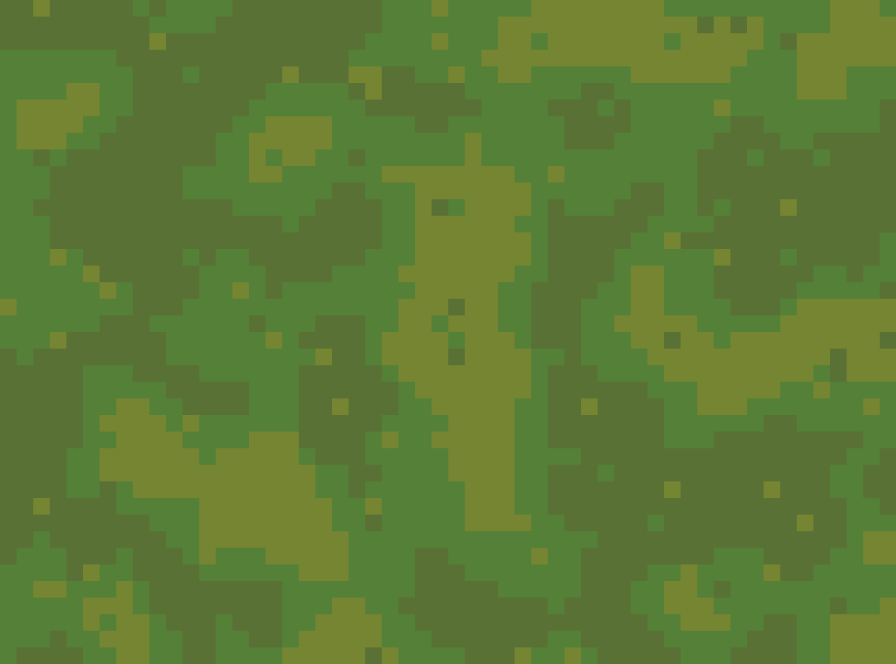
A WebGL 2 fragment shader for this texture:

```glsl
#version 300 es
precision highp float;
// Blocky woodland camouflage: a grid of flat square cells in three colours.
// Two octaves of gradient noise, cut at two levels, give the large patches;
// a per-cell hash then scatters single odd-coloured cells over them.

uniform vec2 u_resolution;
out vec4 outColor;

const float ROWS = 40.0;         // cells along the canvas height
const float PATCH_CELLS = 9.0;   // noise lattice spacing, in cells
const float STRAW_LEVEL = -0.204;
const float BROWN_LEVEL = 0.089;

const vec3 GREEN = vec3(0.330, 0.502, 0.216);
const vec3 BROWN = vec3(0.353, 0.443, 0.208);
const vec3 STRAW = vec3(0.463, 0.522, 0.196);

// Integer hash of a grid point, 0 to 1
float hash(vec2 point, uint seed) {
    uvec2 q = uvec2(ivec2(point) + 4096);
    uint h = q.x * 1597334677u ^ q.y * 3812015801u ^ seed * 2798796415u;
    h = (h ^ (h >> 16)) * 2246822519u;
    h = (h ^ (h >> 13)) * 3266489917u;
    h ^= h >> 16;
    return float(h >> 8) / 16777216.0;
}

// Dot product of a corner's random unit gradient with the offset to it
float corner(vec2 lattice, vec2 offset, uint seed) {
    float angle = 6.2831853 * hash(lattice, seed);
    return dot(vec2(cos(angle), sin(angle)), offset);
}

float gradientNoise(vec2 p, uint seed) {
    vec2 i = floor(p);
    vec2 f = p - i;
    vec2 u = f * f * f * (f * (f * 6.0 - 15.0) + 10.0);
    vec2 e = vec2(1.0, 0.0);
    float low = mix(corner(i, f, seed), corner(i + e.xy, f - e.xy, seed), u.x);
    float high = mix(corner(i + e.yx, f - e.yx, seed),
                     corner(i + e.xx, f - e.xx, seed), u.x);
    return mix(low, high, u.y);
}

// Broad patches with a finer octave that roughens their outlines
float patchField(vec2 cell) {
    vec2 p = (cell + 0.5) / PATCH_CELLS;
    return gradientNoise(p + 0.37, 11u)
         + 0.45 * gradientNoise(p * 2.1 + 5.63, 29u);
}

vec3 cellColor(vec2 cell) {
    float field = patchField(cell);
    vec3 color = GREEN;
    if (field < STRAW_LEVEL) color = STRAW;
    if (field > BROWN_LEVEL) color = BROWN;

    // Stray single cells
    float stray = hash(cell, 53u);
    if (stray < 0.070) color = GREEN;
    if (stray < 0.048) color = BROWN;
    if (stray < 0.028) color = STRAW;
    return color;
}

// Blends the cells under one pixel by the area each one covers
vec3 coveredColor(vec2 p, float pixel) {
    vec2 lo = floor(p - 0.5 * pixel);
    vec2 hi = floor(p + 0.5 * pixel);
    vec2 share = clamp((p + 0.5 * pixel - hi) / pixel, 0.0, 1.0);
    vec3 bottom = mix(cellColor(lo), cellColor(vec2(hi.x, lo.y)), share.x);
    vec3 top = mix(cellColor(vec2(lo.x, hi.y)), cellColor(hi), share.x);
    return mix(bottom, top, share.y);
}

void main() {
    float pixel = ROWS / u_resolution.y;
    outColor = vec4(coveredColor(gl_FragCoord.xy * pixel, pixel), 1.0);
}
```
